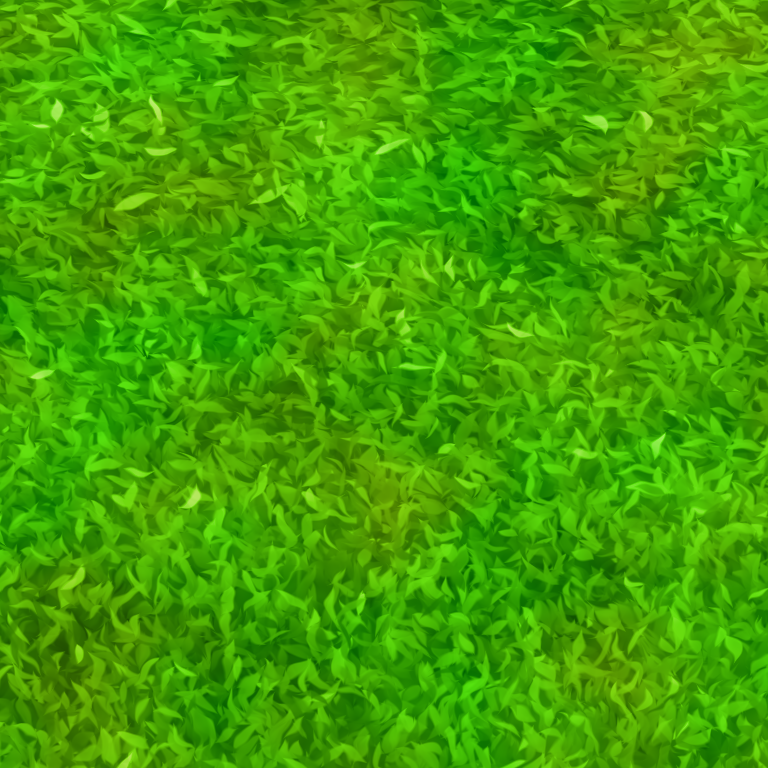
Write a WebGL 1 fragment shader that draws this texture.

```glsl
precision highp float;
// Dense, softly lit grass: layers of short tangled blades over shaded gaps.

uniform vec2 u_resolution;

const float LAYERS = 7.0;
const float EDGE = 0.0022; // softness of blade edges, in canvas units

const vec3 GAP = vec3(0.03, 0.28, 0.0);
const vec3 SHADE = vec3(0.12, 0.44, 0.0);
const vec3 DEEP = vec3(0.21, 0.56, 0.0);
const vec3 LEAF = vec3(0.28, 0.65, 0.01);
const vec3 BRIGHT = vec3(0.34, 0.75, 0.02);
const vec3 LIT = vec3(0.42, 0.86, 0.06);
const vec3 STRAW = vec3(0.72, 0.93, 0.42);

vec2 hash2(vec2 p) {
  vec3 q = fract(p.xyx * vec3(0.1031, 0.1030, 0.0973));
  q += dot(q, q.yzx + 33.33);
  return fract((q.xx + q.yz) * q.zy);
}

float gradientAt(vec2 cell, vec2 corner, vec2 f) {
  float a = 6.2832 * hash2(cell + corner + 71.0).x;
  return dot(vec2(cos(a), sin(a)), f - corner);
}

// Gradient noise, roughly -0.7 to 0.7
float noise(vec2 p) {
  vec2 i = floor(p), f = fract(p);
  vec2 u = f * f * f * (f * (f * 6.0 - 15.0) + 10.0);
  float low = mix(gradientAt(i, vec2(0.0), f), gradientAt(i, vec2(1.0, 0.0), f), u.x);
  float high = mix(gradientAt(i, vec2(0.0, 1.0), f), gradientAt(i, vec2(1.0), f), u.x);
  return mix(low, high, u.y);
}

float fbm(vec2 p) {
  return noise(p) + 0.5 * noise(p * 2.03 + 17.0) + 0.25 * noise(p * 4.1 + 41.0);
}

vec2 rotate(vec2 p, float a) {
  float c = cos(a), s = sin(a);
  return vec2(c * p.x + s * p.y, c * p.y - s * p.x);
}

// Coverage of a bent, tapered blade lying along x
float blade(vec2 p, float halfLength, float halfWidth, float bend) {
  float t = p.x / halfLength;
  float side = abs(p.y + bend * halfLength * (t * t - 0.4));
  float d = side - halfWidth * (1.0 - t * t);
  return smoothstep(EDGE, -EDGE, d) * step(abs(t), 1.3);
}

// Paints one jittered grid of blades over the given tone
float bladeLayer(float tone, vec2 p, float cells, float seed, float level) {
  vec2 home = floor(p * cells);
  for (int j = -1; j <= 1; j++) {
    for (int i = -1; i <= 1; i++) {
      vec2 cell = home + vec2(float(i), float(j));
      vec2 place = hash2(cell + seed);
      vec2 form = hash2(cell + seed + 137.0);
      vec2 look = hash2(cell + seed + 311.0);
      vec2 center = (cell + place) / cells;
      float lean = mix(1.5, 2.65, center.y) + 2.5 * (form.x - 0.5);
      float halfLength = mix(0.4, 0.85, form.y) / cells;
      float halfWidth = mix(0.10, 0.23, look.y) / cells;
      vec2 q = rotate(p - center, lean);
      float cover = blade(q, halfLength, halfWidth, (place.x - 0.5) * 0.8);
      float glint = 0.35 * smoothstep(0.96, 1.0, look.x);
      float bladeTone = level + 0.85 * (look.x - 0.5) + glint + 0.13 * q.x / halfLength;
      tone = mix(tone, bladeTone, 0.85 * cover);
    }
  }
  return tone;
}

float ramp(float from, float to, float t) {
  return clamp((t - from) / (to - from), 0.0, 1.0);
}

vec3 grassColor(float tone) {
  vec3 c = mix(GAP, SHADE, ramp(-0.4, 0.0, tone));
  c = mix(c, DEEP, ramp(0.0, 0.28, tone));
  c = mix(c, LEAF, ramp(0.28, 0.5, tone));
  c = mix(c, BRIGHT, ramp(0.5, 0.74, tone));
  c = mix(c, LIT, ramp(0.74, 1.0, tone));
  return mix(c, STRAW, ramp(1.05, 1.5, tone));
}

void main() {
  vec2 uv = gl_FragCoord.xy / u_resolution.y;

  // Blades shrink slightly with distance and wander at their edges
  vec2 p = vec2(uv.x, uv.y * (1.0 + 0.2 * uv.y));
  vec2 wander = vec2(noise(p * 38.0), noise(p * 38.0 + 57.0));
  vec2 bladeSpace = p + 0.008 * wander;

  // Stack from dark undergrowth to lit tips
  float tone = 0.12;
  for (float k = 0.0; k < LAYERS; k++) {
    float height = k / (LAYERS - 1.0);
    float cells = mix(23.0, 36.0, fract(k * 0.618));
    tone = bladeLayer(tone, bladeSpace, cells, 19.0 + k * 53.0, mix(0.28, 0.62, height));
  }

  // Broad light patches and fine mottling
  tone += 0.32 * fbm(p * 3.5 + 5.0) + 0.16 * noise(p * 42.0 + 9.0);

  // Drift between olive and emerald
  float warmth = fbm(p * 4.0 + 83.0);
  vec3 color = grassColor(tone) + warmth * vec3(0.15, -0.05, 0.0);
  gl_FragColor = vec4(clamp(color, 0.0, 1.0), 1.0);
}
```
